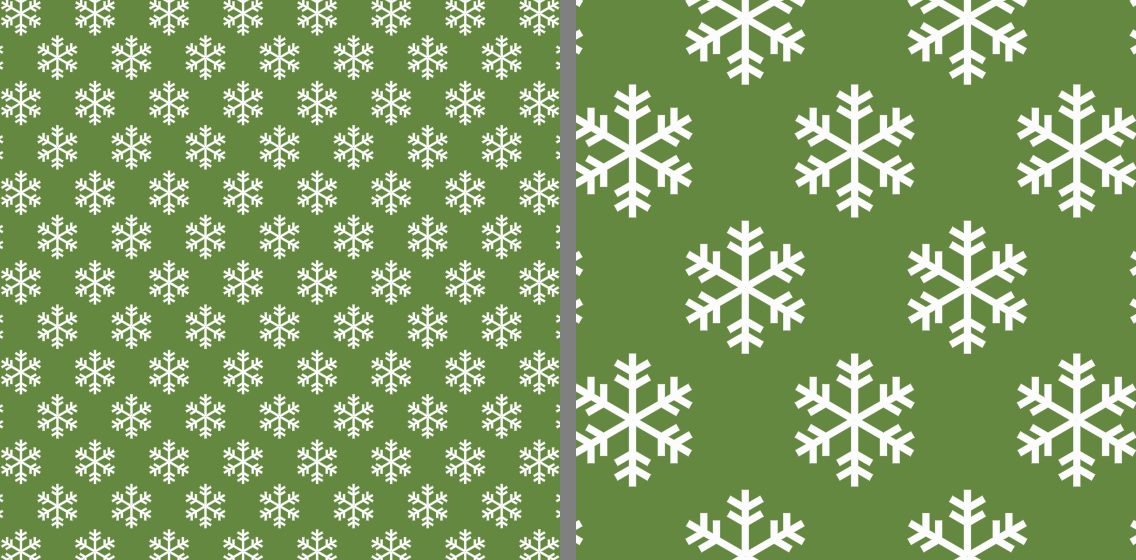
Left: the whole. Right: its middle third, enlarged.
Write a Shadertoy shader that draws this pattern.

```glsl
// White six-armed snowflakes in staggered rows on a flat leaf green ground.

#define GROUND      vec3(0.392, 0.533, 0.251)
#define SNOW        vec3(0.988)
#define PITCH       vec2(0.13223, 0.16016)  // spacing of one set of rows
#define ANCHOR      vec2(0.4341, 0.4957)    // centre of one flake
#define STAGGER     vec2(0.0651, 0.0811)    // shift of the in-between rows
#define RADIUS      0.0396
#define HALF_WIDTH  0.00215
#define TWIG_FIRST  0.50                    // twig roots and length, in radii
#define TWIG_STEP   0.22
#define TWIG_LENGTH 0.29

const float SECTOR = 1.04719755;            // sixty degrees

// Distance to a flat-ended bar from the origin along unit direction dir.
float barDistance(vec2 p, vec2 dir, float len) {
    vec2 local = vec2(dot(p, dir), dot(p, vec2(-dir.y, dir.x)));
    vec2 q = abs(local - vec2(0.5 * len, 0.0)) - vec2(0.5 * len, HALF_WIDTH);
    return length(max(q, 0.0)) + min(max(q.x, q.y), 0.0);
}

// Distance to a flake: one arm with two twig pairs, folded six ways.
float flakeDistance(vec2 p) {
    float angle = atan(p.x, p.y);
    angle = abs(mod(angle + 0.5 * SECTOR, SECTOR) - 0.5 * SECTOR);
    vec2 folded = length(p) * vec2(cos(angle), sin(angle));

    float d = barDistance(folded, vec2(1.0, 0.0), RADIUS);
    vec2 twigDir = vec2(cos(SECTOR), sin(SECTOR));
    for (int i = 0; i < 2; i++) {
        float root = RADIUS * (TWIG_FIRST + TWIG_STEP * float(i));
        d = min(d, barDistance(folded - vec2(root, 0.0), twigDir, RADIUS * TWIG_LENGTH));
    }
    return d;
}

// Offset from the nearest flake centre of a rectangular grid.
vec2 cellOffset(vec2 p) {
    return (fract(p / PITCH + 0.5) - 0.5) * PITCH;
}

void mainImage(out vec4 fragColor, in vec2 fragCoord) {
    vec2 p = fragCoord / iResolution.y - ANCHOR;

    // Two interleaved grids make the staggered rows
    float d = min(flakeDistance(cellOffset(p)),
                  flakeDistance(cellOffset(p - STAGGER)));

    float edge = 0.75 / iResolution.y;
    float cover = 1.0 - smoothstep(-edge, edge, d);
    fragColor = vec4(mix(GROUND, SNOW, cover), 1.0);
}
```
